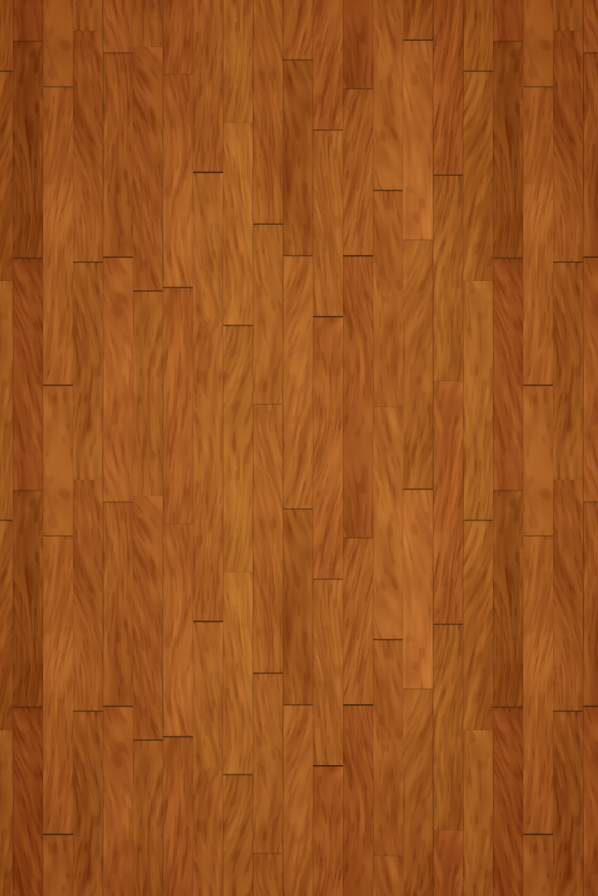
Give the GLSL for this texture, as a Shadertoy shader.

```glsl
#define COLUMNS 19.92      // plank widths across the canvas
#define SHIFT 0.43         // where the first full plank starts
#define TILE_COLUMNS 16.0  // columns before the floor repeats
#define TILE_ROWS 1.995    // vertical repeats
#define TILE_LENGTH 15.0   // height of one repeat in plank widths
#define JOINT_WIDTH 0.055  // in plank widths
#define SEAM_WIDTH 0.04
#define VIGNETTE 0.95
#define GRAIN 0.62
#define DARK_WOOD vec3(0.44, 0.18, 0.04)
#define LIGHT_WOOD vec3(0.73, 0.44, 0.18)
#define GAP_COLOR vec3(0.29, 0.17, 0.05)

float hash(vec2 p) {
    vec3 a = fract(p.xyx * 0.1031);
    a += dot(a, a.yzx + 33.33);
    return fract((a.x + a.y) * a.z);
}

float noise(vec2 p) {
    vec2 i = floor(p), f = fract(p);
    f = f * f * (3.0 - 2.0 * f);
    return mix(mix(hash(i), hash(i + vec2(1, 0)), f.x),
               mix(hash(i + vec2(0, 1)), hash(i + vec2(1, 1)), f.x), f.y);
}

// Coverage of a line of the given width at distance d
float line(float d, float width, float pixel) {
    return clamp((0.5 * width - d) / pixel + 0.5, 0.0, 1.0) * min(1.0, width / pixel + 0.3);
}

// Signed grain brightness; q is in plank widths
float woodGrain(vec2 q, vec2 seed, float slant) {
    vec2 origin = floor(seed * 180.0);
    float warp = noise(q * vec2(0.8, 0.3) + origin);
    vec2 g = vec2(q.x + slant * q.y + 0.9 * warp, q.y);
    float broad = noise(g * vec2(4.0, 0.55) + origin) - 0.5;
    float fine = noise(g * vec2(9.0, 1.3) + origin + 31.0) - 0.5;
    float rings = sin(6.2832 * (1.6 * g.x + 3.5 * warp));
    float pores = smoothstep(0.58, 0.85, noise(g * vec2(13.0, 2.2) + origin + 67.0));
    return 0.35 * broad + 0.5 * fine + 0.07 * rings * seed.y - 0.26 * pores + 0.05;
}

void mainImage(out vec4 fragColor, in vec2 fragCoord) {
    vec2 uv = fragCoord / iResolution.xy;
    float pixel = COLUMNS / iResolution.x;

    // Column and its two planks per repeat
    float x = uv.x * COLUMNS - SHIFT;
    float column = mod(floor(x), TILE_COLUMNS);
    float across = fract(x);
    float start = hash(vec2(column, 7.0));
    float split = mix(0.32, 0.68, hash(vec2(column, 19.0)));
    float along = fract((1.0 - uv.y) * TILE_ROWS - start);
    float plank = step(split, along);
    vec2 id = vec2(column, 40.0 + 13.0 * plank);
    vec2 seed = vec2(hash(id), hash(id + 71.0));
    vec2 q = vec2(across, along * TILE_LENGTH);

    // Tone of the plank, its heartwood patches and its grain
    float slant = 0.55 * (hash(id + 113.0) - 0.5);
    float patches = noise(q * vec2(0.7, 0.3) + floor(seed * 90.0)) - 0.5;
    float tone = 0.8 + 0.24 * (seed.x - 0.5) - 0.32 * pow(seed.y, 5.0);
    tone += 0.22 * patches + GRAIN * woodGrain(q, seed, slant);

    // Darkening towards the canvas edges
    vec2 r = uv - 0.5;
    float falloff = VIGNETTE * dot(r, r);
    tone -= falloff;

    vec3 color = mix(DARK_WOOD, LIGHT_WOOD, clamp(tone, -0.3, 1.15));
    color.g *= 1.0 - 0.07 * (hash(id + 151.0) - 0.4);

    // Faint seams between columns, uneven along their length
    float side = step(0.5, across);
    float edge = mod(column + side, TILE_COLUMNS);
    float wear = noise(vec2(edge * 5.0, q.y * 0.5));
    float seam = line(min(across, 1.0 - across), SEAM_WIDTH, pixel);
    float seamStrength = mix(0.08, 0.4, hash(vec2(edge, 83.0))) * (0.4 + wear);

    // End joints, some crisp and some nearly closed
    float toStart = min(along, 1.0 - along);
    float toSplit = abs(along - split);
    float which = step(toSplit, toStart);
    float joint = line(min(toStart, toSplit) * TILE_LENGTH, JOINT_WIDTH, pixel);
    float jointStrength = mix(mix(0.5, 0.9, hash(vec2(column, 97.0))),
                              0.5 * hash(vec2(column, 131.0)), which);

    float gap = max(seam * seamStrength, joint * jointStrength);
    color = mix(color, GAP_COLOR * (1.0 - falloff), gap);
    fragColor = vec4(color, 1.0);
}
```
